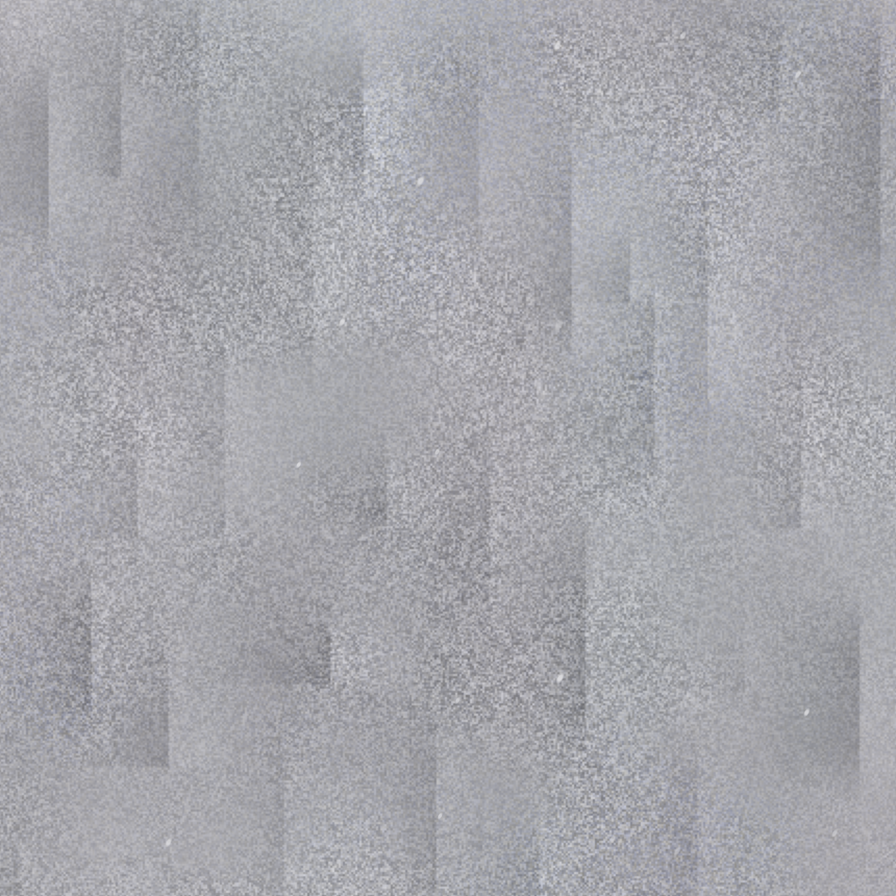
Write a WebGL 2 fragment shader that draws this texture.

```glsl
#version 300 es
precision highp float;

uniform vec2 u_resolution;
out vec4 fragColor;

const vec3 BASE_GREY = vec3(0.657, 0.658, 0.678);
const vec3 BLUE_TINT = vec3(-0.5, -0.25, 0.7);
const vec3 WARM_TINT = vec3(0.6, -0.2, 0.0);
const int PATCH_COUNT = 28;

float hash(vec2 cell, float seed) {
    uvec3 q = uvec3(ivec3(vec3(cell, seed))) * uvec3(1597u, 7919u, 3571u);
    uint n = (q.x ^ (q.y * 2531u) ^ (q.z * 9973u)) + 1013u;
    n = (n ^ (n >> 15)) * 739397u;
    n = (n ^ (n >> 13)) * 277803u;
    n ^= n >> 16;
    return float(n & 65535u) / 65535.0;
}

float valueNoise(vec2 p, float seed) {
    vec2 cell = floor(p);
    vec2 f = fract(p);
    f = f * f * (3.0 - 2.0 * f);
    float low = mix(hash(cell, seed), hash(cell + vec2(1, 0), seed), f.x);
    float high = mix(hash(cell + vec2(0, 1), seed), hash(cell + vec2(1, 1), seed), f.x);
    return mix(low, high, f.y);
}

float cloud(vec2 p, float seed) {
    return 0.6 * valueNoise(p, seed)
         + 0.28 * valueNoise(p * 2.1 + 3.7, seed + 1.0)
         + 0.12 * valueNoise(p * 4.3 + 8.1, seed + 2.0);
}

// Fine speckle, centred on zero
float grain(vec2 uv, float seed) {
    return 0.85 * (valueNoise(uv * 430.0, seed) - 0.5)
         + 0.4 * (valueNoise(uv * 290.0 + 5.3, seed + 1.0) - 0.5);
}

// Shade that deepens toward a crisp right edge, with a pale rim beyond it
float patchShade(vec2 uv, vec2 corner, vec2 size, float sharpBase) {
    vec2 d = (uv - corner) / size;
    float edge = smoothstep(-0.0015, 0.0015, uv.x - corner.x);
    float ramp = clamp(1.0 + d.x, 0.0, 1.0);
    float dark = ramp * ramp * (1.0 - edge);
    float pale = 0.35 * edge * (1.0 - smoothstep(0.0, 0.7, d.x));
    float crispFoot = smoothstep(-0.002, 0.002, uv.y - corner.y);
    float softFoot = smoothstep(0.0, 0.3, d.y);
    float foot = mix(softFoot, crispFoot, sharpBase);
    float top = 1.0 - smoothstep(mix(0.6, 0.1, sharpBase), 1.0, d.y);
    return (pale - dark) * foot * top;
}

float scatteredPatches(vec2 uv) {
    float shade = 0.0;
    for (int i = 0; i < PATCH_COUNT; i++) {
        vec2 id = vec2(float(i), 17.0);
        float x = (float(i) + hash(id, 1.0)) / float(PATCH_COUNT);
        float y = fract(float(i) * 0.618 + 0.2 * hash(id, 2.0)) * 1.05 - 0.15;
        float sharpBase = step(0.55, hash(id, 3.0));
        float height = mix(0.2, 0.42, hash(id, 4.0)) * mix(1.0, 0.55, sharpBase);
        float width = mix(0.08, 0.19, hash(id, 5.0));
        float strength = mix(0.03, 0.085, hash(id, 6.0));
        shade += strength * patchShade(uv, vec2(x, y), vec2(width, height), sharpBase);
    }
    return shade;
}

// Sparse small bright flecks, slightly slanted
float flecks(vec2 uv, float gridSize) {
    vec2 cell = floor(uv * gridSize);
    vec2 centre = 0.2 + 0.6 * vec2(hash(cell, 31.0), hash(cell, 32.0));
    vec2 d = (fract(uv * gridSize) - centre) / gridSize;
    d.x -= 0.4 * d.y;
    float radius = mix(0.003, 0.005, hash(cell, 33.0));
    float body = 1.0 - smoothstep(0.3, 1.0, length(d * vec2(1.0, 0.65)) / radius);
    return body * step(0.76, hash(cell, 34.0)) * mix(0.4, 0.9, hash(cell, 35.0));
}

void main() {
    vec2 uv = gl_FragCoord.xy / u_resolution;

    // Broad tone and smooth upper border
    float topBand = smoothstep(0.93, 1.0, uv.y + 0.04 * (cloud(uv * 5.0, 41.0) - 0.5));
    float tone = 0.1 * (cloud(uv * vec2(5.0, 4.0), 44.0) - 0.5);
    tone += scatteredPatches(uv) + 0.025 * topBand;

    // Speckle whose strength drifts between smooth and coarse areas
    float roughness = smoothstep(0.2, 0.8, cloud(uv * 7.0 + 1.3, 51.0));
    roughness *= 1.0 - 0.7 * topBand;
    float speckle = grain(uv, 55.0) * mix(0.1, 0.29, roughness);

    // Faint colour drift and coloured grains
    float tintArea = smoothstep(0.4, 0.75, cloud(uv * 4.0 + 6.0, 61.0));
    float blue = 0.008 * tintArea + grain(uv + 0.37, 65.0) * mix(0.03, 0.08, tintArea);
    float warm = 0.03 * (cloud(uv * vec2(7.0, 3.0), 71.0) - 0.5);

    vec3 colour = BASE_GREY + tone + speckle + BLUE_TINT * blue + WARM_TINT * warm;
    colour = mix(colour, vec3(0.88, 0.88, 0.89), flecks(uv, 7.0));
    fragColor = vec4(clamp(colour, 0.0, 1.0), 1.0);
}
```
